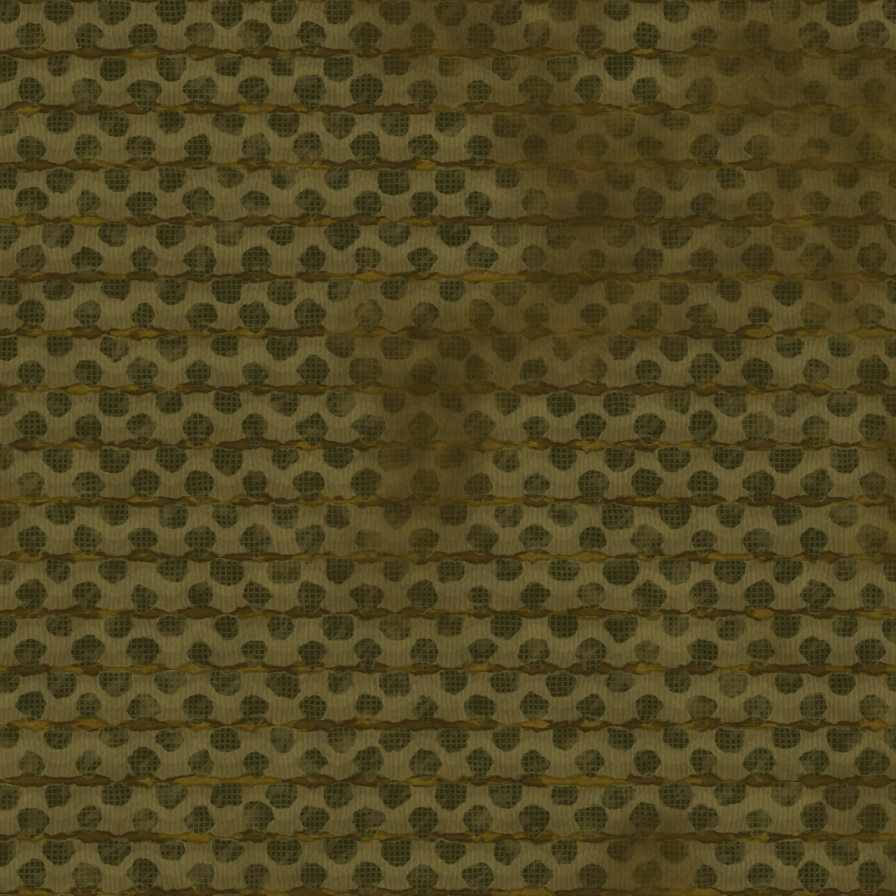
Reproduce this texture procedurally as a three.js fragment shader.

```glsl
// Worn olive camouflage netting: staggered woven holes between scalloped cloth straps.
varying vec2 vUv;

const float REPEATS = 16.0;             // cells across and down, two hole rows each
const vec2 PHASE = vec2(0.06, 0.04);    // pattern offset in cells
const float HOLE_RADIUS = 0.265;
const float HOLE_JITTER = 0.035;
const float EDGE = 0.03;                // edge softness in cells
const float RIM_WIDTH = 0.028;
const float TEAR = 0.17;                // raggedness of the outlines
const float WEAVE = 10.0;               // threads per cell
const float HAIRLINES = 11.0;           // vertical cloth ribs per cell
const float STAIN_SCALE = 4.5;
const float STAIN_AMOUNT = 0.62;

const vec3 STRAP = vec3(0.385, 0.340, 0.180);
const vec3 RIBBON = vec3(0.420, 0.375, 0.205);
const vec3 BROWN = vec3(0.285, 0.225, 0.075);
const vec3 GOLD = vec3(0.405, 0.325, 0.085);
const vec3 HOLE = vec3(0.190, 0.175, 0.065);
const vec3 THREAD = vec3(0.325, 0.315, 0.165);
const vec3 RIM = vec3(0.450, 0.410, 0.220);
const vec3 STAIN = vec3(0.275, 0.215, 0.075);

const float TAU = 6.2831853;

float hash(vec2 p) {
  return fract(sin(dot(p, vec2(127.1, 311.7))) * 43758.5453);
}

float noise(vec2 p) {
  vec2 i = floor(p), f = fract(p);
  f = f * f * (3.0 - 2.0 * f);
  return mix(mix(hash(i), hash(i + vec2(1.0, 0.0)), f.x),
             mix(hash(i + vec2(0.0, 1.0)), hash(i + 1.0), f.x), f.y);
}

float fbm(vec2 p) {
  float sum = 0.0, amp = 0.5;
  for (int i = 0; i < 4; i++) {
    sum += amp * noise(p);
    p = p * 2.03 + 17.3;
    amp *= 0.5;
  }
  return sum / 0.9375;
}

// Hole offset and radius vary from cell to cell
vec3 jitter(vec2 id) {
  return vec3(hash(id), hash(id + 31.7), hash(id + 73.1)) - 0.5;
}

// Round on top, narrowing downwards
float domeHole(vec2 p) {
  vec3 j = jitter(floor(p) + 5.0) * HOLE_JITTER * 2.0;
  vec2 q = fract(p) - vec2(0.5, 0.30) - j.xy;
  q.x *= 1.0 + 2.2 * max(-q.y, 0.0);
  return length(q) - HOLE_RADIUS - j.z;
}

// Flat on top, round below
float bowlHole(vec2 p) {
  p.x += 0.5;
  vec3 j = jitter(floor(p) + 91.0) * HOLE_JITTER * 2.0;
  vec2 q = fract(p) - vec2(0.5, 0.80) - j.xy;
  return max(length(q) - HOLE_RADIUS - j.z, q.y - 0.16);
}

// Soft coverage of the inside of a signed distance
float fill(float d) {
  return 1.0 - smoothstep(-EDGE, EDGE, d);
}

void main() {
  vec2 p = vUv * REPEATS - PHASE;
  vec2 cell = fract(p);
  float ragged = fbm(p * 5.0) - 0.5;
  float patches = fbm(p * 2.3 + 40.0);
  float grain = noise(p * vec2(34.0, 20.0)) - 0.5;

  // Brown ground with gold flakes along the seams
  float seam = min(cell.y, 1.0 - cell.y);
  float flakes = smoothstep(0.53, 0.59, fbm(p * vec2(2.0, 4.5) + 9.0));
  vec3 color = mix(BROWN, GOLD, flakes * (1.0 - smoothstep(0.10, 0.22, seam)));

  // Scalloped strap with a lighter wave running through it
  float wave = cos(TAU * p.x);
  float lower = 0.11 - 0.045 * wave - cell.y;
  float upper = cell.y - 0.93 - 0.03 * wave;
  float strapDist = max(lower, upper) + ragged * TEAR;
  float strap = fill(strapDist);
  float ribbonDist = abs(cell.y - 0.55 + 0.10 * wave) - 0.14 + ragged * 0.06;
  vec3 cloth = mix(STRAP, RIBBON, fill(ribbonDist));
  float rib = pow(0.5 + 0.5 * cos(TAU * (p.x * HAIRLINES + noise(p * 2.0))), 3.0);
  cloth += 0.035 * (rib - 0.35);
  color *= 1.0 - 0.22 * (1.0 - smoothstep(0.0, 0.08, abs(strapDist - 0.03)));
  color = mix(color, cloth, strap);

  // Woven holes with torn outlines
  float holeDist = min(domeHole(p), bowlHole(p)) + ragged * TEAR;
  vec2 weave = p * WEAVE + 0.5 * vec2(noise(p * 3.0), noise(p * 3.0 + 20.0));
  vec2 threads = pow(0.5 + 0.5 * cos(TAU * weave), vec2(3.0));
  float net = max(threads.x, threads.y) * (0.55 + 0.45 * noise(p * 4.0));
  vec3 inside = mix(HOLE, THREAD, net * 0.8);
  float scuff = smoothstep(0.57, 0.68, fbm(vec2(p.x + p.y, (p.x - p.y) * 2.5) * 2.0));
  inside = mix(inside, STRAP * 0.88, scuff * 0.6);
  color = mix(color, inside, fill(holeDist) * (1.0 - 0.45 * smoothstep(0.55, 0.75, patches)));

  // Broken pale threads along the edges
  float edgeDist = min(abs(holeDist - 0.02), abs(strapDist));
  float rim = 1.0 - smoothstep(0.0, RIM_WIDTH * 1.5, edgeDist);
  color = mix(color, RIM, rim * 0.45 * smoothstep(0.42, 0.65, noise(p * 6.0 + 60.0)));

  // Broad stains, fading and fine grain
  float stain = smoothstep(0.46, 0.72, fbm(vUv * STAIN_SCALE + 3.0));
  color = mix(color, STAIN * (0.8 + 0.5 * patches), stain * STAIN_AMOUNT);
  color *= 0.97 + 0.20 * (patches - 0.5) + 0.12 * grain;
  gl_FragColor = vec4(color, 1.0);
}
```
